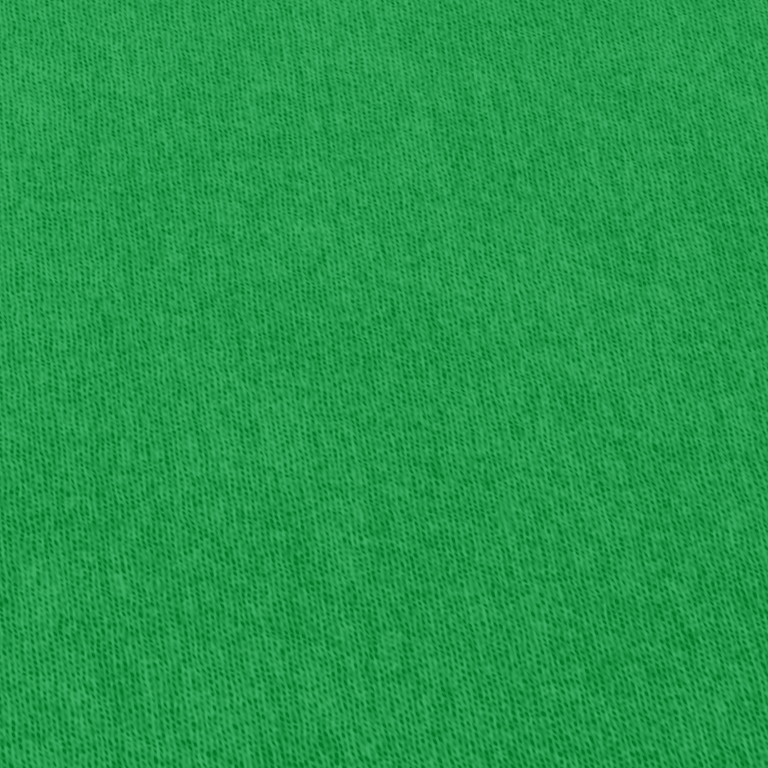
A Shadertoy shader for this texture:

```glsl
// Fine green woven cloth seen at a slight tilt: leaning warp ribs with
// staggered, uneven dark holes between them, fuzzy yarns and soft shading.
// Each pixel averages a small grid of samples to keep the weave smooth.

const float TAU = 6.2831853;
const int SAMPLES = 3;
const vec3 HOLE_GREEN = vec3(0.04, 0.51, 0.19);
const vec3 YARN_GREEN = vec3(0.20, 0.66, 0.36);

float hash(vec2 p) {
    vec3 q = fract(vec3(p.xyx) * 0.1031);
    q += dot(q, q.yzx + 33.33);
    return fract((q.x + q.y) * q.z);
}

// Smooth value noise, 0 to 1.
float noise(vec2 p) {
    vec2 cell = floor(p);
    vec2 f = fract(p);
    f = f * f * (3.0 - 2.0 * f);
    float low = mix(hash(cell), hash(cell + vec2(1.0, 0.0)), f.x);
    float high = mix(hash(cell + vec2(0.0, 1.0)), hash(cell + vec2(1.0)), f.x);
    return mix(low, high, f.y);
}

// Noise centred on zero.
float signedNoise(vec2 p) {
    return noise(p) - 0.5;
}

// Canvas position to thread counts: x over warp, y over weft.
// Threads lean, and crowd together towards the far upper edge.
vec2 threadSpace(vec2 uv) {
    float warp = 138.0 * ((uv.x - 0.5) * (0.92 + 0.16 * uv.y) + 0.18 * uv.y);
    float weft = 110.0 * uv.y + 30.0 * uv.y * uv.y + 22.0 * uv.x;
    return vec2(warp, weft) + 200.0;
}

// Depth of the slanted holes, staggered between ribs and random in strength.
float holeDepth(vec2 thread) {
    float column = floor(thread.x);
    float across = fract(thread.x) - 0.5;
    float groove = 0.5 + 0.5 * cos(TAU * across);
    float stagger = 0.5 * mod(column, 2.0) + 0.35 * (hash(vec2(column, 7.0)) - 0.5);
    float along = thread.y + stagger + 0.35 * across;
    float opening = 0.5 - 0.5 * cos(TAU * along);
    float strength = mix(0.4, 1.6, hash(vec2(column, floor(along))));
    return groove * (0.28 + 0.72 * opening * strength);
}

// Irregular yarn thickness: long warp streaks, weft bars and fine fibres.
float yarnVariation(vec2 thread) {
    float warpStreaks = signedNoise(thread * vec2(0.95, 0.13));
    float weftBars = signedNoise(thread * vec2(0.09, 0.9) + 31.0);
    float knots = signedNoise(thread * vec2(1.4, 1.1) + 57.0);
    float fibres = signedNoise(thread * vec2(2.4, 2.0) + 83.0);
    return 0.22 * warpStreaks + 0.14 * weftBars + 0.38 * knots + 0.50 * fibres;
}

// Broad light, strongest near the top and fading to the lower right.
float shading(vec2 uv) {
    float falloff = 0.20 * (uv.y - 0.5) - 0.06 * (uv.x - 0.5);
    float mottle = 0.08 * signedNoise(uv * vec2(7.0, 9.0) + 11.0);
    return falloff + mottle;
}

float clothTone(vec2 uv) {
    vec2 thread = threadSpace(uv);
    vec2 wobble = vec2(signedNoise(thread * 0.4), signedNoise(thread * 0.45 + 40.0));
    thread += vec2(0.5, 0.8) * wobble;
    float depth = holeDepth(thread);
    float contrast = mix(1.25, 1.02, uv.y);
    return 0.62 + contrast * (0.32 - depth + yarnVariation(thread)) + shading(uv);
}

void mainImage(out vec4 fragColor, in vec2 fragCoord) {
    float tone = 0.0;
    for (int j = 0; j < SAMPLES; j++) {
        for (int i = 0; i < SAMPLES; i++) {
            vec2 offset = (vec2(i, j) + 0.5) / float(SAMPLES) - 0.5;
            tone += clothTone((fragCoord + offset) / iResolution.xy);
        }
    }
    tone /= float(SAMPLES * SAMPLES);
    vec3 color = mix(HOLE_GREEN, YARN_GREEN, clamp(tone, -0.25, 1.25));
    fragColor = vec4(color, 1.0);
}
```
